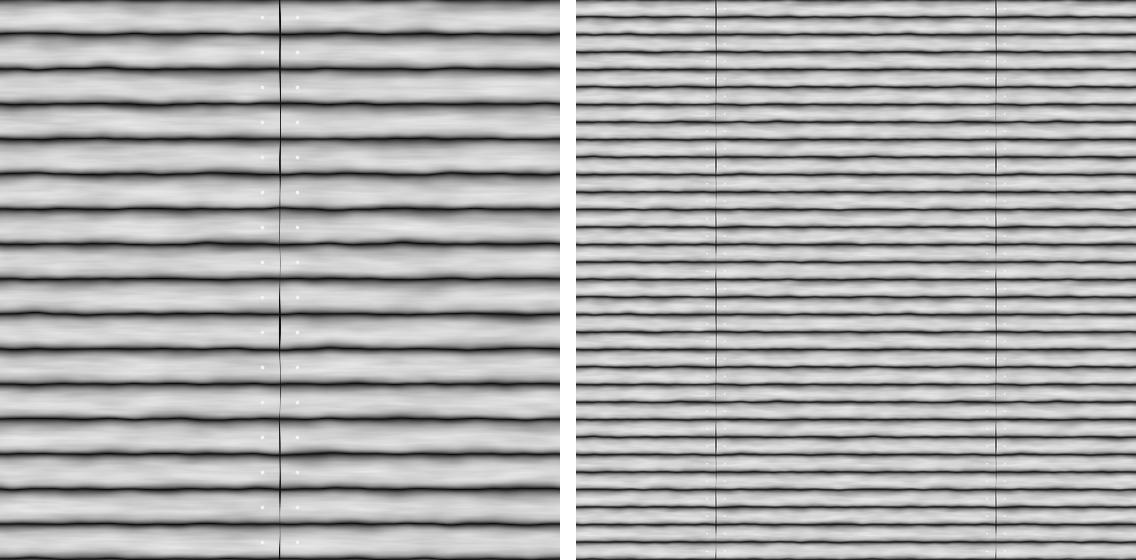
Left, the tile; right, the same tile 2 across and 2 down.
Write a three.js fragment shader that draws this texture map.

```glsl
varying vec2 vUv;

const float ROWS = 16.0;
const float JOINT_X = 0.5;
const float NAIL_OFFSET = 0.03125;
const float EDGE = 0.0009;

vec2 hashGradient(vec2 cell, float seed) {
  vec3 p = fract(vec3(cell.xyx + seed) * vec3(0.1031, 0.1030, 0.0973));
  p += dot(p, p.yzx + 33.33);
  float angle = 6.28318 * fract((p.x + p.y) * p.z);
  return vec2(cos(angle), sin(angle));
}

float corner(vec2 cell, vec2 offset, vec2 f, vec2 period, float seed) {
  return dot(hashGradient(mod(cell + offset, period), seed), f - offset);
}

// Gradient noise that wraps over the unit square
float tileNoise(vec2 uv, vec2 period, float seed) {
  vec2 p = uv * period;
  vec2 cell = floor(p);
  vec2 f = p - cell;
  vec2 w = f * f * f * (f * (f * 6.0 - 15.0) + 10.0);
  float low = mix(corner(cell, vec2(0.0), f, period, seed),
                  corner(cell, vec2(1.0, 0.0), f, period, seed), w.x);
  float high = mix(corner(cell, vec2(0.0, 1.0), f, period, seed),
                   corner(cell, vec2(1.0), f, period, seed), w.x);
  return mix(low, high, w.y);
}

// Rounded plank: quick shade at the foot, longer shade at the top
float plankShade(float t, float footDepth, float topDepth) {
  float foot = 1.0 - exp(-t / footDepth);
  float top = 1.0 - exp(-(1.0 - t) / topDepth);
  return 0.05 + 0.84 * foot * top;
}

// Fine horizontal grain
float grain(vec2 uv) {
  return 0.045 * tileNoise(uv, vec2(7.0, 80.0), 11.0)
       + 0.040 * tileNoise(uv, vec2(13.0, 144.0), 23.0)
       + 0.025 * tileNoise(uv, vec2(24.0, 256.0), 37.0);
}

// Uneven edges between planks, in row heights
float edgeWobble(vec2 uv) {
  return 0.065 * tileNoise(uv, vec2(9.0, ROWS), 5.0)
       + 0.035 * tileNoise(uv, vec2(23.0, ROWS), 17.0);
}

// Thin vertical crack of varying width
float jointMask(vec2 uv) {
  vec2 along = vec2(0.37, uv.y);
  float center = JOINT_X + 0.0014 * tileNoise(along, vec2(4.0, 18.0), 41.0);
  float halfWidth = 0.0010 + 0.0016 * tileNoise(along, vec2(4.0, 14.0), 53.0);
  halfWidth = max(halfWidth, 0.0004);
  return 1.0 - smoothstep(halfWidth - EDGE, halfWidth + EDGE, abs(uv.x - center));
}

// One nail on each side of the joint, centred in every row
float nailMask(vec2 uv, float radius) {
  vec2 p = vec2(abs(uv.x - JOINT_X) - NAIL_OFFSET,
                (fract(uv.y * ROWS) - 0.5) / ROWS);
  return 1.0 - smoothstep(radius - EDGE, radius + EDGE, length(p));
}

void main() {
  float t = fract(vUv.y * ROWS - 0.03 + edgeWobble(vUv));
  float depth = 1.0 + 0.5 * tileNoise(vUv, vec2(6.0, 32.0), 61.0)
                    + 0.3 * tileNoise(vUv, vec2(15.0, 48.0), 71.0);
  float shade = plankShade(t, 0.10 * depth, 0.165 * depth);
  shade += grain(vUv) * smoothstep(0.1, 0.8, shade);
  shade = mix(shade, 0.95, nailMask(vUv, 0.0034));
  shade = mix(shade, 0.05, jointMask(vUv));
  gl_FragColor = vec4(vec3(shade), 1.0);
}
```
